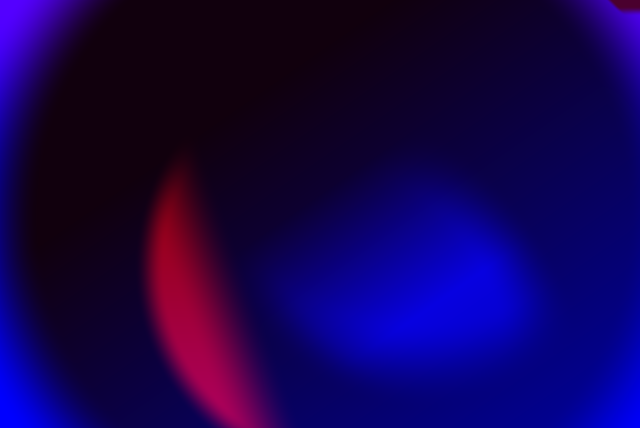
This background is drawn by a Shadertoy shader. Its source:

```glsl
// Two-sided soft fade: 0 below a, 1 above b
float fade(float a, float b, float x) {
    return smoothstep(0.0, 1.0, (x - a) / (b - a));
}

// Position along the diagonal from upper left to lower right
float diagonal(vec2 p) {
    return dot(p, vec2(0.57, -0.82));
}

vec3 backdrop(vec2 p) {
    float t = clamp((diagonal(p) + 0.3) / 1.14, 0.0, 1.0);
    return mix(vec3(0.065, 0.0, 0.05), vec3(0.0, 0.005, 0.62), t);
}

// Egg-shaped blue light, brightest along a diagonal ridge
float eggGlow(vec2 p) {
    vec2 q = p - vec2(0.898, 0.355);
    vec2 axes = vec2(q.x + q.y, q.x - q.y) * 0.7071;
    float body = fade(1.0, 0.55, length(axes / vec2(0.342, 0.586)));
    float bend = (p.x - 0.98) * (p.x - 0.98);
    float underside = fade(0.04, 0.25, p.y - bend);
    float s = diagonal(p);
    float level = max(min(1.4 * s + 0.03, 0.85 - s), 0.0);
    return body * underside * level;
}

// Crescent between a circular rim and a slanted inner edge
float crescentMask(vec2 p) {
    float rim = 0.508 - length(p - vec2(0.822, 0.375));
    float inner = 0.453 + 0.36 * (0.707 - p.y) - p.x;
    return fade(0.0, 0.07, rim) * fade(0.0, 0.18, inner);
}

void mainImage(out vec4 fragColor, in vec2 fragCoord) {
    vec2 p = fragCoord / iResolution.y;
    float right = iResolution.x / iResolution.y;

    vec3 color = backdrop(p);
    color.b += eggGlow(p);

    // Red crescent, turning magenta towards the bottom
    vec3 crimson = mix(vec3(0.68, 0.0, 0.38), vec3(0.58, 0.0, 0.06), fade(-0.1, 0.65, p.y));
    color = mix(color, crimson, crescentMask(p));

    // Left glow outside a large dark disc, violet at the top
    float outside = length(p - vec2(0.78, 0.496)) - 0.697;
    vec3 glow = vec3(0.33 * fade(0.55, 1.0, p.y), 0.0, 1.0);
    color = mix(color, glow, fade(-0.01, 0.2, outside));

    // Small plum wedge in the upper right corner
    float wedge = fade(2.42, 2.435, p.x - right + 1.5 + p.y) * fade(0.962, 0.985, p.y);
    color = mix(color, vec3(0.29, 0.0, 0.18), wedge);

    fragColor = vec4(color, 1.0);
}
```
